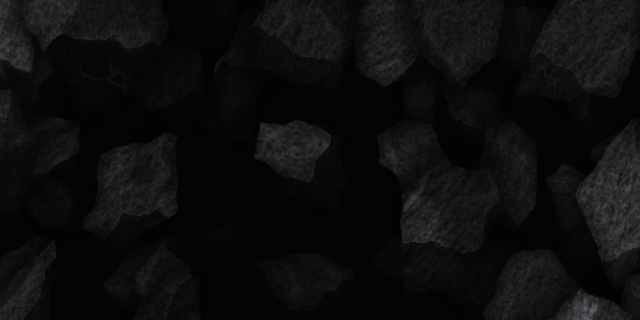
Give the GLSL for this texture, as a WebGL 2 fragment shader.

```glsl
#version 300 es
precision highp float;
// A heap of dark, rough stones in dim light, sinking into black gaps.
// Three jittered grids of random polygons are painted back to front; each
// stone gets tilted facets, layered relief, fine grain and contact shadow.
uniform vec2 u_resolution;
out vec4 fragColor;

#define SEED 7.0
#define ALBEDO 0.25
#define GAP_COLOR vec3(0.018, 0.018, 0.021)
#define STONE_TINT vec3(0.97, 0.99, 1.02)
#define LIGHT vec3(-0.36, 0.55, 0.75)
#define FRONT_CELL 0.52
#define EDGE_ROUGHNESS 0.045
#define RELIEF 2.6
#define GRAIN 0.65
#define SHADOW_REACH 0.09
#define EDGE_SOFTNESS 0.003

const float TAU = 6.2831853;

float hash(vec2 p) {
  vec3 q = fract(vec3(p.xyx) * 0.1031);
  q += dot(q, q.yzx + 33.33);
  return fract((q.x + q.y) * q.z);
}

float noise(vec2 p) {
  vec2 i = floor(p), f = fract(p);
  f = f * f * (3.0 - 2.0 * f);
  return mix(mix(hash(i), hash(i + vec2(1, 0)), f.x),
             mix(hash(i + vec2(0, 1)), hash(i + vec2(1, 1)), f.x), f.y);
}

float fbm(vec2 p) {
  float sum = 0.0, amp = 0.533;
  for (int i = 0; i < 4; i++, amp *= 0.5) {
    sum += amp * noise(p);
    p = mat2(1.6, 1.2, -1.2, 1.6) * p + 17.3;
  }
  return sum;
}

vec2 wobble(vec2 p) { return vec2(fbm(p), fbm(p + 50.0)) - 0.5; }
vec2 direction(float a) { return vec2(cos(a), sin(a)); }

// Outline: intersection of randomly placed half planes, about unit radius.
float outline(vec2 s, vec2 id) {
  float d = -2.0;
  for (float k = 0.0; k < 7.0; k++) {
    float a = (k + 0.8 * hash(id + k * 3.7)) * TAU / 7.0;
    d = max(d, dot(s, direction(a)) - mix(0.68, 1.1, hash(id + 50.0 + k * 5.3)));
  }
  return d;
}

// Brightness of the surface: q is the stone frame, s is q over its radii.
float surface(vec2 q, vec2 s, vec2 id, vec3 light) {
  // Facets: a slightly tilted top cut by sloping sides.
  vec2 bent = s + 0.35 * wobble(q * 9.0 + id);
  vec2 slope = 0.5 * (vec2(hash(id + 11.0), hash(id + 12.0)) - 0.5);
  float low = -dot(bent, slope), next = 9.0;
  for (float k = 0.0; k < 5.0; k++) {
    vec2 g = direction((k + hash(id + 20.0 + k)) * TAU / 5.0)
           * mix(0.5, 1.1, hash(id + 30.0 + k));
    float h = mix(0.25, 0.8, hash(id + 40.0 + k)) - dot(bent, g);
    next = min(next, max(low, h));
    if (h < low) { low = h; slope = g; }
  }
  float lit = 0.1 + pow(max(dot(normalize(vec3(slope, 1.0)), light), 0.0), 1.4);

  // Layered relief, grain, glints and pale broken ridges.
  vec2 strata = vec2(15.0, 30.0), t = q + id;
  float bump = fbm(t * strata) - fbm((t + 0.007 * normalize(light.xy)) * strata);
  float grain = noise(t * 125.0) - 0.5;
  float glint = smoothstep(0.9, 1.0, noise(t * 95.0 + 31.0));
  float ridge = exp(-30.0 * (next - low)) * smoothstep(0.4, 0.65, noise(t * 16.0));
  float vein = 1.0 - smoothstep(0.0, 0.02, abs(fbm(t * 5.0) - 0.5));
  vein *= smoothstep(0.45, 0.75, noise(t * 8.0 + 9.0));
  float detail = 1.0 + RELIEF * bump + GRAIN * grain + 0.7 * glint;
  float patches = mix(0.4, 1.0, smoothstep(0.28, 0.58, fbm(t * 3.0 + 70.0)));
  return patches * max(lit * detail + 0.4 * ridge + 0.3 * vein, 0.0);
}

void main() {
  vec2 p = gl_FragCoord.xy / u_resolution.y;
  float soft = max(EDGE_SOFTNESS, 1.0 / u_resolution.y);
  vec2 rough = p + EDGE_ROUGHNESS * wobble(p * 13.0);
  vec3 light = normalize(LIGHT);
  vec3 color = GAP_COLOR * mix(0.7, 1.3, fbm(p * 9.0));
  for (float depth = 0.0; depth < 1.1; depth += 0.5) {
    float cell = FRONT_CELL * mix(0.54, 1.0, depth), offset = depth * 0.74;
    for (int n = 0; n < 9; n++) {
      vec2 corner = floor(p / cell + offset) + vec2(n % 3 - 1, 1 - n / 3);
      vec2 id = corner + SEED * 13.0 + depth * 62.0;
      id = 90.0 * vec2(hash(id), hash(id + 5.5));
      if (hash(id + 1.0) > mix(0.95, 0.68, depth)) continue;
      // Place, turn and stretch one stone.
      vec2 jitter = 0.5 * (vec2(hash(id + 2.0), hash(id + 3.0)) - 0.5);
      vec2 center = (corner + 0.5 + jitter - offset) * cell;
      vec2 axis = direction(TAU * 0.25 + 2.4 * (hash(id + 4.0) - 0.5));
      mat2 turn = mat2(axis.x, -axis.y, axis.y, axis.x);
      vec2 radius = cell * mix(0.36, 0.56, hash(id + 6.0))
                  * vec2(1.0, mix(0.48, 0.8, hash(id + 7.0)));
      vec2 s = turn * (rough - center) / radius;
      float d = outline(s, id) * radius.y;
      // Shade what lies behind, then lay the stone on top.
      float open = smoothstep(-0.02, SHADOW_REACH, d);
      color = mix(GAP_COLOR * 0.7, color, mix(0.3, 1.0, open));
      if (d > soft) continue;
      float tone = mix(mix(0.1, 0.42, depth), mix(0.5, 1.0, depth), hash(id + 8.0));
      float rim = mix(0.6, 1.0, smoothstep(0.0, 0.04, -d));
      vec3 turned = vec3(turn * light.xy, light.z);
      float shade = ALBEDO * tone * rim * surface(turn * (p - center), s, id, turned);
      vec3 stone = GAP_COLOR * 0.7 + STONE_TINT * shade;
      color = mix(color, stone, 1.0 - smoothstep(-soft, soft, d));
    }
  }
  fragColor = vec4(color, 1.0);
}
```
